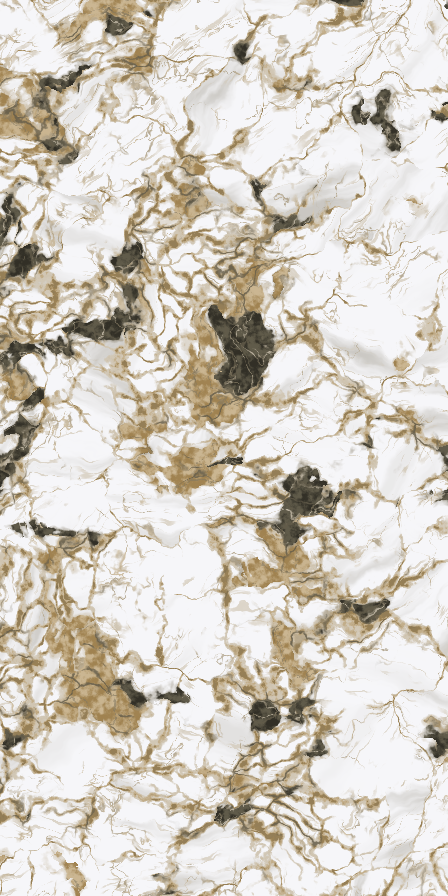
This texture is drawn by a Shadertoy shader. Its source:

```glsl
// Brecciated white marble with gold veins, charcoal inclusions and smoky streaks.

const vec3 WHITE    = vec3(0.965, 0.965, 0.975);
const vec3 MIST     = vec3(0.79, 0.78, 0.76);
const vec3 BEIGE    = vec3(0.82, 0.78, 0.71);
const vec3 TAN      = vec3(0.76, 0.68, 0.54);
const vec3 GOLD     = vec3(0.67, 0.54, 0.32);
const vec3 UMBER    = vec3(0.49, 0.45, 0.36);
const vec3 CHARCOAL = vec3(0.28, 0.265, 0.215);

const float SLAB_SCALE = 5.0;    // large fragments per canvas width
const float CHIP_SCALE = 16.0;   // small fragments per canvas width
const float TILT       = -0.4;   // general lie of the fragments
const float BEND       = 0.28;   // broad distortion
const float JAG        = 0.055;  // ragged distortion
const float GOLD_LEVEL = 0.80;   // higher gives less gold
const float INK_LEVEL  = 0.80;   // higher gives less charcoal

vec2 hash2(vec2 c) {
    vec3 h = fract(c.xyx * vec3(0.1031, 0.1030, 0.0973));
    h += dot(h, h.yzx + 33.33);
    return fract((h.xx + h.yz) * h.zy);
}

float noise(vec2 p) {
    vec2 i = floor(p), f = fract(p);
    f = f * f * (3.0 - 2.0 * f);
    float low  = mix(hash2(i).x, hash2(i + vec2(1, 0)).x, f.x);
    float high = mix(hash2(i + vec2(0, 1)).x, hash2(i + vec2(1, 1)).x, f.x);
    return mix(low, high, f.y);
}

float fbm(vec2 p) {
    float sum = 0.0, amp = 0.516;
    for (int i = 0; i < 5; i++) {
        sum += amp * noise(p);
        p = mat2(1.6, 1.2, -1.2, 1.6) * p + 5.3;
        amp *= 0.5;
    }
    return sum;
}

vec2 fbm2(vec2 p) { return vec2(fbm(p), fbm(p + 37.7)) - 0.5; }

mat2 turn(float a) { return mat2(cos(a), sin(a), -sin(a), cos(a)); }

// Voronoi fragments: x = distance to the border, yz = random id
vec3 shards(vec2 p) {
    vec2 base = floor(p), f = fract(p), nearCell = vec2(0), nearVec = vec2(0);
    float best = 9.0, border = 9.0;
    for (int y = -1; y <= 1; y++)
    for (int x = -1; x <= 1; x++) {
        vec2 c = vec2(x, y);
        vec2 r = c + hash2(base + c) - f;
        if (dot(r, r) < best) { best = dot(r, r); nearCell = c; nearVec = r; }
    }
    for (int y = -2; y <= 2; y++)
    for (int x = -2; x <= 2; x++) {
        vec2 c = nearCell + vec2(x, y);
        vec2 r = c + hash2(base + c) - f, d = r - nearVec;
        if (dot(d, d) > 1e-5) border = min(border, dot(0.5 * (r + nearVec), normalize(d)));
    }
    return vec3(border, hash2(base + nearCell + 91.0));
}

// Thin line along the middle contour of a noise value
float hairline(float n, float width) { return 1.0 - smoothstep(0.0, width, abs(n - 0.5)); }

void mainImage(out vec4 fragColor, in vec2 fragCoord) {
    vec2 p = fragCoord / iResolution.x;
    vec2 q = p + BEND * fbm2(p * 3.0 + 3.0) + JAG * fbm2(p * 21.0 + 7.0);
    vec2 s = turn(TILT) * q * vec2(1.0, 1.4);

    // Fragments and the crushed zones between them
    vec3 slab = shards(s * SLAB_SCALE + 2.0);
    vec3 chip = shards(s * CHIP_SCALE + 9.0);
    float slabEdge = slab.x / SLAB_SCALE, chipEdge = chip.x / CHIP_SCALE;
    float zone = fbm(q * 4.6 + 11.0) + 0.12 * (1.0 - smoothstep(0.0, 0.05, slabEdge));
    float crush = smoothstep(0.52, 0.70, zone);
    float rag = fbm(p * 19.0 + 61.0);
    float grit = smoothstep(0.30, 0.70, fbm(p * 75.0 + 23.0));

    // White slabs with smoky clouds and flowing streaks
    vec2 flow = turn(TILT + 1.8 * (slab.y - 0.5)) * (p + 0.5 * (q - p));
    float grain = fbm(flow * vec2(3.0, 20.0) + slab.yz * 40.0);
    float smoke = smoothstep(0.50, 0.85, grain) * mix(0.1, 1.0, slab.z);
    vec3 col = mix(WHITE, MIST, smoke);
    float streak = smoothstep(0.8, 1.0, sin(grain * 36.0)) * smoothstep(0.42, 0.65, rag);
    col = mix(col, BEIGE, 0.7 * streak);

    // Hairline veins
    float hair = hairline(fbm(q * 6.0 + 43.0), 0.014) + hairline(fbm(s * 9.0 + 83.0), 0.015);
    col = mix(col, mix(TAN, UMBER, 0.5 * grit), min(hair, 1.0) * smoothstep(0.36, 0.60, rag) * 0.75);

    // Gritty seams, paler toward their rims
    float seam = 1.0 - smoothstep(0.0, 0.005 + 0.036 * crush * rag, slabEdge);
    seam *= mix(smoothstep(0.25, 0.6, rag), 1.0, crush);
    float chipSeam = crush * (1.0 - smoothstep(0.0, 0.002 + 0.021 * rag, chipEdge));
    float vein = max(seam, chipSeam) * (0.45 + 0.9 * grit);
    col = mix(col, BEIGE, smoothstep(0.08, 0.34, vein));
    col = mix(col, TAN, smoothstep(0.38, 0.70, vein));
    col = mix(col, mix(GOLD, UMBER, 0.5 * grit), smoothstep(0.72, 1.05, vein));

    // Granular gold patches
    float gold = fbm(q * 6.5 + 70.0) - GOLD_LEVEL + 0.17 * crush
               + 0.3 * (rag - 0.5) + 0.16 * (chip.z - 0.5);
    vec3 ore = mix(GOLD * 0.92, TAN * 1.04, grit);
    ore = mix(ore, UMBER, 0.6 * hairline(fbm(q * 24.0 + 15.0), 0.03));
    col = mix(col, BEIGE, 0.6 * smoothstep(-0.05, 0.0, gold));
    col = mix(col, ore, smoothstep(0.0, 0.03, gold) * 0.95);

    // Charcoal inclusions with a grey halo and pale cracks
    float ink = fbm(turn(TILT) * q * vec2(6.0, 9.5) + 120.0) - INK_LEVEL + 0.15 * crush
              + 0.16 * (chip.y - 0.5) + 0.25 * (rag - 0.5);
    col = mix(col, mix(UMBER, MIST, 0.4), 0.6 * smoothstep(-0.05, 0.02, ink));
    float crack = hairline(fbm(q * 20.0 + 29.0), 0.04);
    vec3 coal = mix(CHARCOAL * mix(0.7, 1.35, grit), mix(UMBER, BEIGE, grit), 0.8 * crack);
    col = mix(col, coal, smoothstep(0.0, 0.03, ink));

    // Dark fissures in the crushed zones
    float fissure = crush * (1.0 - smoothstep(0.001, 0.005, chipEdge)) * smoothstep(0.50, 0.64, rag);
    col = mix(col, mix(CHARCOAL, UMBER, 0.5), 0.8 * fissure);

    fragColor = vec4(col, 1.0);
}
```
